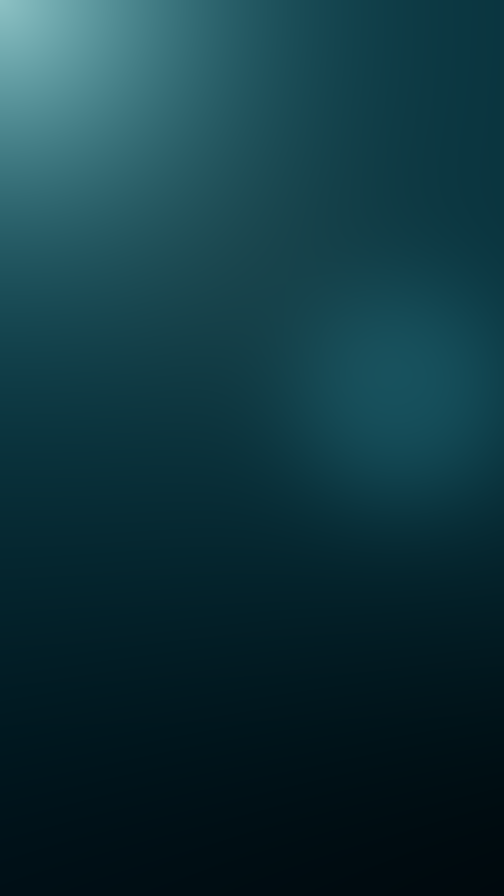
This background is drawn by a Shadertoy shader. Its source:

```glsl
#define DEEP vec3(-0.012, 0.053, 0.080)
#define TEAL vec3(0.034, 0.198, 0.238)
#define CORNER_LIGHT vec3(0.52, 0.56, 0.53)
#define CORNER_FADE vec3(2.0, 1.4, 1.3)
#define CORNER_FALLOFF 2.6
#define SIDE_LIGHT vec3(0.050, 0.120, 0.130)
#define HAZE vec3(0.030, 0.015, 0.006)
#define SIDE_CENTER vec2(0.80, 0.557)
#define SIDE_RADIUS 0.235
#define HAZE_CENTER vec2(0.50, 0.70)
#define HAZE_RADIUS 0.33
#define EDGE_SHADE 0.40

// Distance in canvas widths between two normalized positions
float canvasDistance(vec2 a, vec2 b) {
    return length((a - b) * vec2(1.0, iResolution.y / iResolution.x));
}

// Soft round glow; a higher power gives a flatter middle
float softGlow(vec2 uv, vec2 center, float radius, float power) {
    return exp(-pow(canvasDistance(uv, center) / radius, power));
}

// Bright point whose halo turns from pale to teal as red fades first
vec3 cornerGlow(vec2 uv) {
    float d = canvasDistance(uv, vec2(0.0, 1.0));
    return CORNER_LIGHT * exp(-d * (CORNER_FADE + CORNER_FALLOFF * d));
}

void mainImage(out vec4 fragColor, in vec2 fragCoord) {
    vec2 uv = fragCoord / iResolution.xy;

    // Vertical depth, darker toward the lower right
    vec3 color = mix(DEEP, TEAL, smoothstep(-0.10, 0.70, uv.y));
    float lower = 1.0 - smoothstep(0.0, 0.5, uv.y);
    color *= 1.0 - EDGE_SHADE * uv.x * lower;

    // Lights
    color += cornerGlow(uv);
    color += SIDE_LIGHT * softGlow(uv, SIDE_CENTER, SIDE_RADIUS, 2.4);
    color += HAZE * softGlow(uv, HAZE_CENTER, HAZE_RADIUS, 2.0);

    fragColor = vec4(clamp(color, 0.0, 1.0), 1.0);
}
```
